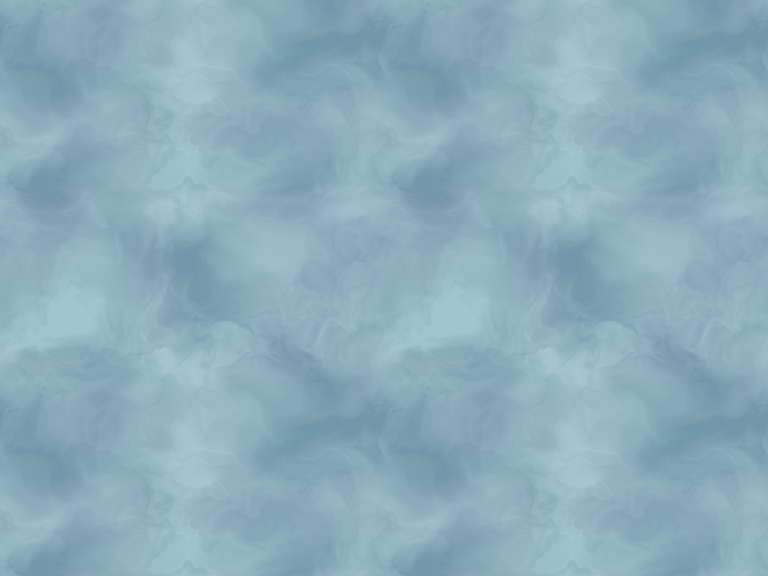
Give the GLSL for this texture, as a Shadertoy shader.

```glsl
// Soft blue-grey watercolour clouds on a square tile that repeats seamlessly.
// Warped periodic gradient noise sets the tone; thin layers of puffs, crisp on
// one side and fading on the other, add the ragged edges of drying paint.

const vec3 SHADOW_COLOR = vec3(0.455, 0.592, 0.665);
const vec3 MIDDLE_COLOR = vec3(0.551, 0.686, 0.742);
const vec3 LIGHT_COLOR  = vec3(0.640, 0.772, 0.815);
const vec3 VIOLET_TINT  = vec3(0.030, 0.002, 0.018);

const float TILES_PER_HEIGHT = 1.5;
const vec2  CLOUD_CELLS   = vec2(3.0, 4.0);   // lattice cells per tile
const vec2  PUFF_CELLS    = vec2(5.0, 6.0);
const float CLOUD_CONTRAST = 0.88;
const float PUFF_CONTRAST  = 0.17;
const float BROAD_WARP = 0.085;
const float FINE_WARP  = 0.022;
const float EDGE_WIDTH = 0.07;
const float EDGE_FADE  = 4.5;

// Integer hash of a lattice point, giving a unit gradient
vec2 gradient(vec2 cell, vec2 period, float seed) {
    uvec2 c = uvec2(mod(cell, period));
    uint h = c.x * 1597u + c.y * 51749u + uint(seed) * 7919u + 977u;
    h = (h ^ (h >> 15)) * 739391u;
    h = (h ^ (h >> 13)) * 668265u;
    h ^= h >> 16;
    float angle = float(h & 65535u) / 65536.0 * 6.28319;
    return vec2(cos(angle), sin(angle));
}

// Gradient noise that wraps after one tile
float noise(vec2 tile, vec2 period, float seed) {
    vec2 p = tile * period;
    vec2 cell = floor(p), f = p - cell;
    vec2 u = f * f * f * (f * (f * 6.0 - 15.0) + 10.0);
    vec2 right = vec2(1.0, 0.0), up = vec2(0.0, 1.0);
    float a = dot(gradient(cell, period, seed), f);
    float b = dot(gradient(cell + right, period, seed), f - right);
    float c = dot(gradient(cell + up, period, seed), f - up);
    float d = dot(gradient(cell + 1.0, period, seed), f - 1.0);
    return mix(mix(a, b, u.x), mix(c, d, u.x), u.y);
}

float fbm(vec2 tile, vec2 period, int octaves, float gain, float seed) {
    float sum = 0.0, amplitude = 1.0;
    for (int i = 0; i < octaves; i++) {
        sum += amplitude * noise(tile, period, seed + float(i));
        period *= 2.0;
        amplitude *= gain;
    }
    return sum;
}

vec2 warp(vec2 tile, vec2 period, float seed) {
    return vec2(fbm(tile, period, 3, 0.5, seed),
                fbm(tile, period, 3, 0.5, seed + 10.0));
}

// Puffs with a crisp rim that fades inwards, shown only in patches
float puffs(vec2 tile, vec2 period, float seed) {
    float depth = fbm(tile, period, 4, 0.48, seed) + 0.05;
    float rim = smoothstep(0.0, EDGE_WIDTH, depth) * exp(-EDGE_FADE * max(depth, 0.0));
    float patches = smoothstep(-0.1, 0.35, noise(tile, CLOUD_CELLS, seed + 20.0));
    return rim * patches;
}

void mainImage(out vec4 fragColor, in vec2 fragCoord) {
    vec2 tile = fragCoord / iResolution.y * TILES_PER_HEIGHT;

    // Bend the tile broadly, then fray it finely
    vec2 bent = tile + BROAD_WARP * warp(tile, CLOUD_CELLS, 40.0);
    vec2 frayed = bent + FINE_WARP * warp(bent, vec2(14.0), 70.0);

    // Cloud masses, with light and dark puffs over them
    float tone = 0.5 + CLOUD_CONTRAST * fbm(frayed, CLOUD_CELLS, 5, 0.46, 100.0);
    for (int i = 0; i < 3; i++) {
        float layer = float(i);
        vec2 cells = PUFF_CELLS + 2.0 * layer;
        tone += PUFF_CONTRAST * puffs(frayed, cells, 200.0 + 50.0 * layer);
        tone -= PUFF_CONTRAST * puffs(frayed, cells, 400.0 + 50.0 * layer);
    }
    tone = clamp(tone, 0.0, 1.0);

    // Three-colour ramp and a slow drift between teal and violet greys
    vec3 color = mix(SHADOW_COLOR, MIDDLE_COLOR, min(tone * 2.0, 1.0));
    color = mix(color, LIGHT_COLOR, max(tone * 2.0 - 1.0, 0.0));
    color += VIOLET_TINT * fbm(bent, CLOUD_CELLS, 2, 0.5, 600.0);
    fragColor = vec4(color, 1.0);
}
```
